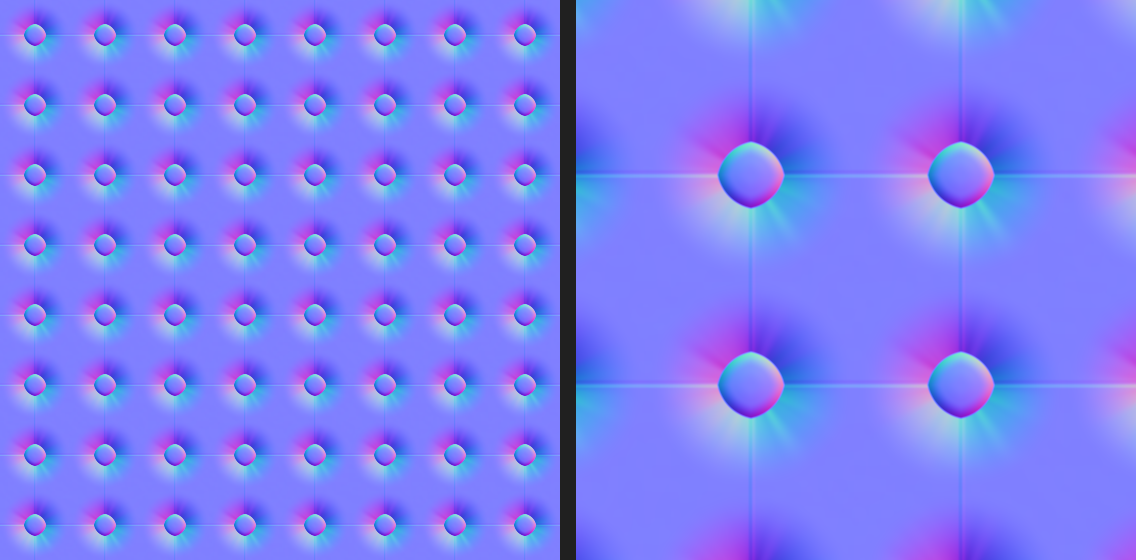
Left: the whole. Right: its middle third, enlarged.
Reproduce this texture map procedurally as a three.js fragment shader.

```glsl
varying vec2 vUv;

float hash(vec2 p) {
  return fract(sin(dot(p, vec2(127.1, 311.7))) * 43758.5453);
}

// Value noise that wraps after a whole number of lattice steps
float noise(vec2 p, float period) {
  vec2 i = floor(p), f = fract(p);
  f = f * f * (3.0 - 2.0 * f);
  vec2 a = mod(i, period), b = mod(i + 1.0, period);
  return mix(mix(hash(a), hash(vec2(b.x, a.y)), f.x),
             mix(hash(vec2(a.x, b.y)), hash(b), f.x), f.y);
}

float leather(vec2 uv) {
  return noise(uv * 64.0, 64.0) + 0.5 * noise(uv * 128.0 + 7.0, 128.0);
}

// Soft line centred on zero
float line(float x, float halfWidth) {
  return 1.0 - smoothstep(halfWidth - 0.007, halfWidth + 0.007, abs(x));
}

void main() {
  vec2 cell = mod(floor(vUv * 8.0), 8.0);
  vec2 p = fract(vUv * 8.0) - 0.5;
  float r = max(length(p), 0.001);
  vec2 radial = p / r;

  // Leather grain from height differences
  vec2 e = vec2(0.002, 0.0);
  float h = leather(vUv);
  vec2 slope = 0.04 * vec2(h - leather(vUv + e.xy), h - leather(vUv + e.yx));

  // Cushions sinking towards the button, split along the seams
  vec2 creased = p / (abs(p) + 0.025);
  vec2 inward = -normalize(mix(radial, creased * 0.707, 0.4) + 0.0001);
  float sink = 0.74 * (1.0 - smoothstep(0.1, 0.5, r));
  slope += inward * sink;

  // Gathered folds fanning out from the button
  float turn = atan(p.y, p.x) / 6.2831853 + 0.5;
  float fold = noise(vec2(turn * 32.0, 3.2 + 0.3 * hash(cell)), 32.0) - 0.5;
  slope += vec2(-radial.y, radial.x) * fold * sink * 0.45;
  slope *= 1.0 + 0.25 * fold;

  // Stitched seams, each lit on one side and shaded on the other
  slope.y += 0.24 * line(p.y + 0.005, 0.008) - 0.1 * line(p.y - 0.016, 0.007);
  slope.x += 0.08 * line(p.x - 0.014, 0.007) - 0.2 * line(p.x + 0.003, 0.008);

  // Domed button with a slightly diamond outline
  float d = 0.8 * r + 0.2 * (abs(p.x) + abs(p.y));
  float dome = 0.2 * smoothstep(0.0, 0.1, d) + 0.65 * smoothstep(0.085, 0.16, d);
  float button = 1.0 - smoothstep(0.15, 0.166, d);
  slope = mix(slope, radial * dome, button);

  vec3 normal = vec3(slope, sqrt(max(1.0 - dot(slope, slope), 0.0)));
  gl_FragColor = vec4(normal * 0.5 + 0.5, 1.0);
}
```
